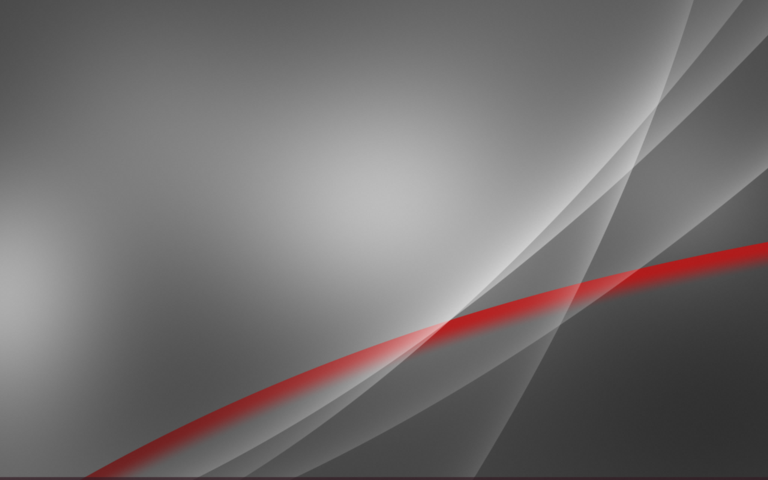
This background is drawn by a WebGL 1 fragment shader. Its source:

```glsl
precision highp float;

uniform vec2 u_resolution;

#define ASPECT 1.6
#define BASE_GREY 0.27
#define RED_DARK vec3(0.40, 0.06, 0.06)
#define RED_BRIGHT vec3(0.72, 0.09, 0.09)
#define RED_WIDTH 0.058
#define EDGE_SOFTNESS 1.0
#define GRAIN 0.006

float hash(vec2 p) {
  return fract(sin(dot(p, vec2(12.9898, 78.233))) * 43758.5453);
}

// Soft elliptical spot of light
float spot(vec2 p, vec2 center, vec2 radius) {
  vec2 q = (p - center) / radius;
  return exp(-dot(q, q));
}

// Approximate signed distance to y = c.x + c.y x + c.z x^2 + c.w x^3
float curveDistance(vec2 p, vec4 c) {
  float height = c.x + p.x * (c.y + p.x * (c.z + p.x * c.w));
  float slope = c.y + p.x * (2.0 * c.z + 3.0 * c.w * p.x);
  return (p.y - height) / sqrt(1.0 + slope * slope);
}

// Crisp on the negative side, fading out on the positive side
float ray(float d, float width) {
  float aa = EDGE_SOFTNESS / u_resolution.y;
  return smoothstep(-aa, aa, d) * exp(-max(d, 0.0) / width);
}

// Bell-shaped brightness along a ray
float bell(float t, float center, float spread) {
  float q = (t - center) / spread;
  return exp(-q * q);
}

vec3 addLight(vec3 color, float light) {
  return 1.0 - (1.0 - color) * (1.0 - light);
}

float backdrop(vec2 p) {
  float grey = BASE_GREY;
  grey += 0.43 * spot(p, vec2(0.80, 0.56), vec2(0.34, 0.28));
  grey += 0.39 * spot(p, vec2(0.00, 0.38), vec2(0.22, 0.25));
  grey += 0.17 * spot(p, vec2(0.30, 0.72), vec2(0.28, 0.28));
  grey += 0.10 * spot(p, vec2(1.05, 0.92), vec2(0.50, 0.35));
  grey += 0.14 * spot(p, vec2(1.42, 0.60), vec2(0.18, 0.18));
  grey += 0.08 * spot(p, vec2(0.00, 0.00), vec2(0.25, 0.20));
  grey -= 0.08 * spot(p, vec2(1.50, 0.12), vec2(0.45, 0.30));
  return grey;
}

void main() {
  vec2 p = gl_FragCoord.xy / u_resolution * vec2(ASPECT, 1.0);
  vec3 color = vec3(backdrop(p));

  // Red band, crisp above and soft below
  float redDepth = -curveDistance(p, vec4(-0.1001, 0.6335, -0.2111, 0.03));
  float aa = EDGE_SOFTNESS / u_resolution.y;
  float band = smoothstep(-aa, aa, redDepth)
             * (1.0 - smoothstep(0.2 * RED_WIDTH, RED_WIDTH, redDepth));
  vec3 red = mix(RED_DARK, RED_BRIGHT, smoothstep(0.2, 1.0, p.x));
  color = mix(color, red, 0.92 * band);

  // Rising arcs of light
  float upperArc = curveDistance(p, vec4(-0.2324, 0.3067, 0.316, 0.0));
  float middleArc = curveDistance(p, vec4(-0.1637, 0.3153, 0.229, 0.0));
  float lowerArc = curveDistance(p, vec4(-0.2189, 0.2528, 0.1814, 0.0));
  color = addLight(color, ray(upperArc, 0.075) * (0.12 + 0.36 * bell(p.x, 1.08, 0.34)));
  color = addLight(color, ray(middleArc, 0.060) * (0.20 + 0.24 * bell(p.x, 1.08, 0.36)));
  color = addLight(color, ray(lowerArc, 0.045) * (0.16 + 0.16 * smoothstep(0.9, 1.6, p.x)));

  // Steep ray, described as x over y
  float steepX = 0.985 + p.y * (0.6113 - 0.151 * p.y);
  float steepSlope = 0.6113 - 0.302 * p.y;
  float steepRay = (steepX - p.x) / sqrt(1.0 + steepSlope * steepSlope);
  color = addLight(color, ray(steepRay, 0.045) * (0.15 + 0.25 * bell(p.y, 0.62, 0.25)));

  // Thin dark base line and fine grain against banding
  float baseLine = 1.0 - smoothstep(0.004, 0.008, p.y);
  color = mix(color, vec3(0.20, 0.11, 0.14), 0.7 * baseLine);
  color += GRAIN * (hash(floor(p * 320.0)) - 0.5);

  gl_FragColor = vec4(color, 1.0);
}
```
